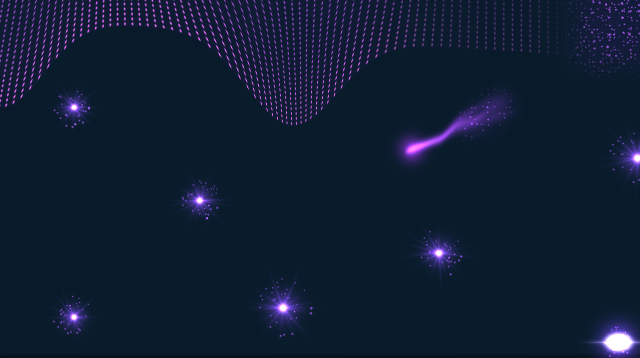
A WebGL 2 fragment shader for this background:

```glsl
#version 300 es
precision highp float;
uniform vec2 u_resolution;
out vec4 fragColor;

float hash(vec2 p) {
  p = fract(p * vec2(123.34, 456.21));
  p += dot(p, p + 45.32);
  return fract(p.x * p.y);
}

vec2 hash2(vec2 p) { return vec2(hash(p), hash(p + 17.7)); }

float gradientNoise(vec2 p) {
  vec2 i = floor(p), f = fract(p), w = f * f * (3.0 - 2.0 * f);
  float v[4];
  for (int k = 0; k < 4; k++) {
    vec2 c = vec2(k % 2, k / 2);
    float a = 6.2832 * hash(i + c);
    v[k] = dot(vec2(cos(a), sin(a)), f - c);
  }
  return mix(mix(v[0], v[1], w.x), mix(v[2], v[3], w.x), w.y);
}

float bell(float x, float width) { return exp(-x * x / (width * width)); }

float disc(vec2 p, float radius) {
  float aa = 0.8 / u_resolution.y;
  return 1.0 - smoothstep(radius - aa, radius + aa, length(p));
}

// Jittered specks, one per grid cell
float specks(vec2 p, float scale, float radius) {
  vec2 id = floor(p * scale);
  vec2 offset = fract(p * scale) - 0.25 - 0.5 * hash2(id + 3.1);
  return disc(offset / scale, radius * (0.5 + hash(id))) * step(0.45, hash(id + 9.4));
}

// Curved sheet of dashes above a wavy lower edge
vec3 dottedWave(vec2 p) {
  float edge = 0.955 - 0.07 * p.x - 0.257 * bell(p.x, 0.17) - 0.25 * bell(p.x - 0.815, 0.18);
  float height = p.y - edge;
  float drop = 1.0 - p.y;
  float u = p.x + 0.16 * drop * bell(p.x, 0.25) - 0.32 * drop * bell(p.x - 0.62, 0.2)
    + 0.18 * drop * bell(p.x - 1.02, 0.2);
  vec2 cell = vec2(55.0 * u - 5.0 * u * u, height * 72.0);
  vec2 local = (fract(cell) - 0.5) / vec2(55.0 - 10.0 * u, 72.0);
  float dash = disc(local * vec2(1.0, 0.62), 0.0021);
  float inside = step(0.0, height);
  float fade = 1.0 - 0.65 * smoothstep(0.9, 1.3, p.x);
  fade *= 1.0 - smoothstep(1.45, 1.63, p.x);
  vec3 ink = mix(vec3(0.56, 0.2, 0.62), vec3(0.95, 0.35, 0.88), bell(height, 0.12));
  return inside * fade * (ink * dash + vec3(0.025, 0.0, 0.035));
}

// Glowing core, uneven rays and a ring of sparks
vec3 burst(vec2 q, float size, float seed) {
  q /= size;
  float r = length(q);
  if (r > 2.2) return vec3(0.0);
  float rays = 0.0, sparks = 0.0;
  for (int i = 0; i < 14; i++) {
    float a = 0.4488 * float(i) + 0.35 * hash(vec2(i, seed));
    vec2 d = vec2(cos(a), sin(a));
    float along = max(dot(q, d), 0.0);
    float across = abs(q.x * d.y - q.y * d.x);
    float reach = 0.2 + 0.3 * hash(vec2(seed, i));
    rays += step(0.001, along) * exp(-across * 28.0 - along / reach);
  }
  for (int i = 0; i < 32; i++) {
    vec2 h = hash2(vec2(float(i) + 0.3, seed + 4.7));
    float a = 6.2832 * h.x;
    vec2 spot = vec2(cos(a), sin(a)) * (0.35 + 0.65 * h.y);
    sparks += disc((q - spot) * size, 0.0012 + 0.0022 * h.x * h.y);
  }
  rays += 0.8 * exp(-abs(q.y) * 22.0 - abs(q.x) * 2.4);
  vec3 light = vec3(0.48, 0.2, 0.85) * (0.75 * rays + 0.45 * exp(-r * r * 4.0));
  light += vec3(0.6, 0.25, 0.8) * sparks * 0.7;
  return (light + vec3(1.0, 0.8, 1.0) * exp(-r * r * 65.0)) * smoothstep(2.2, 1.0, r);
}

// Bright head with a bent, smoky tail
vec3 comet(vec2 p) {
  float s = p.x - 1.144;
  float center = 0.581 + 0.36 * s + 0.022 * smoothstep(0.08, 0.14, s);
  float plume = smoothstep(0.09, 0.22, s);
  float across = p.y - center;
  float ends = smoothstep(-0.018, 0.012, s) * (1.0 - smoothstep(0.2, 0.33, s));
  float smoke = 0.65 + 0.9 * gradientNoise(vec2(s * 14.0, across * 40.0 - s * 9.0));
  float body = bell(across, 0.014 + 0.026 * plume) * ends * mix(1.0, smoke * 0.6, plume);
  float streak = bell(across, 0.008) * ends * exp(-max(s, 0.0) * 16.0);
  float halo = exp(-dot(p - vec2(1.15, 0.583), p - vec2(1.15, 0.583)) * 900.0);
  vec3 light = vec3(0.46, 0.12, 0.68) * body + vec3(0.75, 0.35, 0.65) * streak;
  light += vec3(0.4, 0.08, 0.55) * halo;
  float dust = specks(p, 62.0, 0.0017) * bell(across, 0.05) * ends * plume;
  return light + vec3(0.55, 0.25, 0.7) * dust;
}

void main() {
  vec2 p = gl_FragCoord.xy / u_resolution.y;
  vec3 color = vec3(0.036, 0.108, 0.166) + 0.004 * gradientNoise(p * 4.0);
  color *= 1.0 - 0.3 * (1.0 - smoothstep(0.006, 0.014, p.y));
  color += dottedWave(p);

  // Dust cloud in the upper right corner
  float cloud = smoothstep(1.55, 1.68, p.x) * smoothstep(0.76, 0.88, p.y);
  float dust = specks(p, 48.0, 0.0024) + specks(p + 0.37, 85.0, 0.0015);
  color += cloud * (vec3(0.5, 0.2, 0.62) * dust + vec3(0.04, 0.0, 0.06));

  // Position and size of each burst
  vec3 bursts[6] = vec3[6](
    vec3(0.207, 0.7, 0.056), vec3(0.558, 0.44, 0.062), vec3(0.207, 0.114, 0.058),
    vec3(0.791, 0.14, 0.082), vec3(1.226, 0.293, 0.07), vec3(1.781, 0.558, 0.08));
  for (int i = 0; i < 6; i++)
    color += burst(p - bursts[i].xy, bursts[i].z, float(i) + 1.3);
  color += comet(p);

  // Wide white flare near the lower right corner
  vec2 q = p - vec2(1.728, 0.044);
  float core = exp(-pow(length(q * vec2(28.0, 42.0)), 4.0));
  float spike = exp(-abs(q.y) * 280.0 - abs(q.x) * 20.0) * smoothstep(0.13, 0.05, abs(q.x));
  float glow = exp(-dot(q, q) * 420.0);
  color += vec3(1.4) * core + vec3(0.9, 0.75, 1.2) * spike + vec3(0.35, 0.15, 0.7) * glow;
  color += burst(q, 0.05, 8.6);
  fragColor = vec4(min(color, 1.0), 1.0);
}
```
